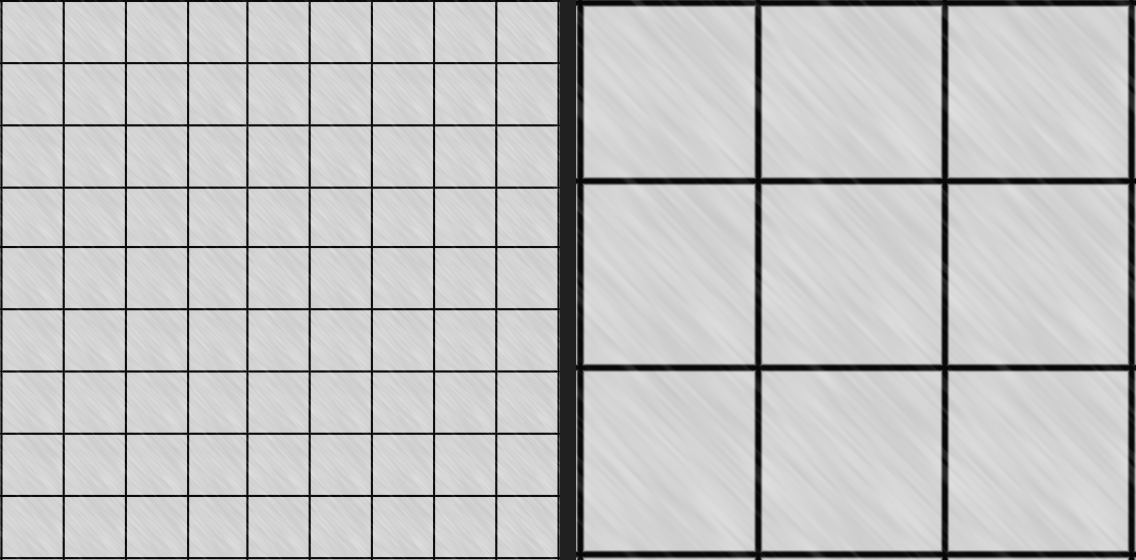
Left, the full canvas; right, a detail of the centre.
Give the GLSL for this pattern, as a three.js fragment shader.

```glsl
// Pale grey square tiles, nine by nine, parted by thin soft black lines.
// Each tile carries the same wrapped diagonal brush grain, plus a faint grain
// of its own; the grain also scuffs the lines where it crosses them.
#define TILES 9.0
#define CORE_HALF 0.0008
#define SOFT_HALF 0.0030
#define TILE_COLOR vec3(0.828)
#define LINE_COLOR vec3(0.03)
#define GRAIN_CONTRAST 0.10
#define MOTTLE_CONTRAST 0.02
#define OWN_GRAIN 0.25
#define LINE_SCUFF 0.14

varying vec2 vUv;

float hash(vec2 p, float seed) {
  vec3 q = fract(vec3(p.xyx + seed * 7.31) * vec3(0.1031, 0.1030, 0.0973));
  q += dot(q, q.yzx + 33.33);
  return fract((q.x + q.y) * q.z);
}

// Value noise that wraps after one unit, with cells lattice steps per unit.
float wrapNoise(vec2 p, vec2 cells, float seed) {
  vec2 g = p * cells;
  vec2 i = floor(g);
  vec2 f = g - i;
  f = f * f * (3.0 - 2.0 * f);
  vec2 a = mod(i, cells);
  vec2 b = mod(i + 1.0, cells);
  return mix(mix(hash(a, seed), hash(vec2(b.x, a.y), seed), f.x),
             mix(hash(vec2(a.x, b.y), seed), hash(b, seed), f.x), f.y);
}

// Streaks falling to the right: fine across x + y, long along x.
float brushGrain(vec2 p, float seed) {
  vec2 sheared = vec2(p.x + p.y, p.x);
  float fine = wrapNoise(sheared, vec2(36.0, 6.0), seed);
  float broad = wrapNoise(sheared, vec2(19.0, 4.0), seed + 3.0);
  return mix(fine, broad, 0.4);
}

// Distance to the nearest line on each axis; the lines sit slightly inward,
// so that one column and one row are narrower than the rest.
vec2 lineDistance(vec2 p) {
  vec2 index = floor(p * TILES + 0.5);
  vec2 shift = mix(vec2(0.0026, 0.0033), vec2(-0.0026, -0.0017),
                   step(vec2(3.5, 5.5), index));
  return abs(p - index / TILES - shift);
}

void main() {
  vec2 grid = vUv * TILES;
  vec2 tile = floor(grid);

  // Grain and soft mottling
  float ownSeed = 11.0 + tile.x + tile.y * TILES;
  float grain = mix(brushGrain(grid, 1.0), brushGrain(grid, ownSeed), OWN_GRAIN);
  float mottle = wrapNoise(grid, vec2(5.0), 2.0);
  vec3 color = TILE_COLOR + GRAIN_CONTRAST * (grain - 0.5)
             + MOTTLE_CONTRAST * (mottle - 0.5);

  // Scuffed lines
  vec2 cover = 1.0 - smoothstep(CORE_HALF, SOFT_HALF, lineDistance(vUv));
  float ink = max(cover.x, cover.y);
  ink *= 1.0 - LINE_SCUFF * smoothstep(0.45, 0.85, grain);
  gl_FragColor = vec4(mix(color, LINE_COLOR, ink), 1.0);
}
```
